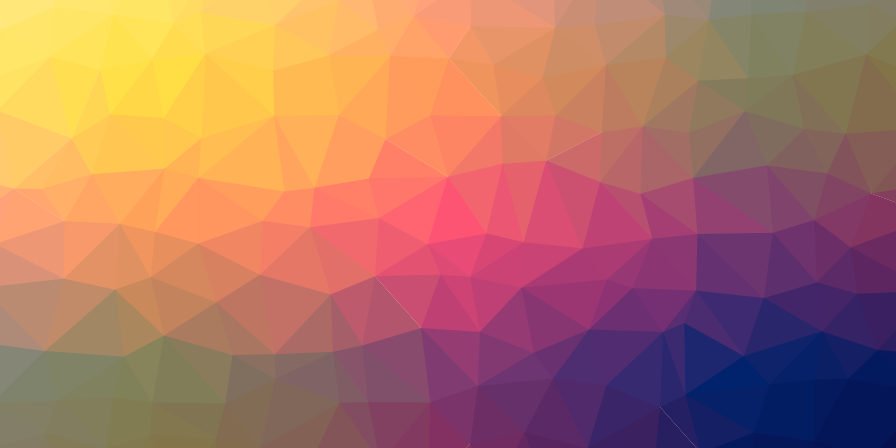
Reproduce this background procedurally as a Shadertoy shader.

```glsl
float hash(vec2 p) {
    return fract(sin(dot(p, vec2(127.1, 311.7))) * 43758.5453);
}

// Pale yellow through orange, pink and purple to navy
vec3 palette(float t) {
    vec3 stops[7] = vec3[7](
        vec3(1.00, 0.91, 0.50), vec3(1.00, 0.88, 0.26), vec3(1.00, 0.68, 0.35),
        vec3(1.00, 0.32, 0.46), vec3(0.56, 0.20, 0.45), vec3(0.00, 0.14, 0.43),
        vec3(0.03, 0.06, 0.30));
    float s = clamp(t, 0.0, 1.0) * 6.0;
    int i = min(int(s), 5);
    return mix(stops[i], stops[i + 1], s - float(i));
}

// Average of a horizontal and a vertical gradient
vec3 gradient(vec2 uv) {
    return 0.5 * (palette(uv.x) + palette(1.0 - uv.y));
}

// Jittered grid point
vec2 vertex(vec2 id) {
    return id + 0.68 * (vec2(hash(id), hash(id + 71.3)) - 0.5);
}

// Signed distance to the left side of the line a-b
float leftOf(vec2 p, vec2 a, vec2 b) {
    vec2 e = b - a, q = p - a;
    return (e.x * q.y - e.y * q.x) / length(e);
}

float segment(vec2 p, vec2 a, vec2 b) {
    vec2 q = p - a, e = b - a;
    return length(q - e * clamp(dot(q, e) / dot(e, e), 0.0, 1.0));
}

// Flat facet colour in rgb, weighted by its coverage in a
vec4 facet(vec2 p, vec2 a, vec2 b, vec2 c, vec2 toCanvas, float pixel) {
    float d = min(leftOf(p, a, b), min(leftOf(p, b, c), leftOf(p, c, a)));
    float cover = clamp(d / pixel + 0.5, 0.0, 1.0) + 1e-5;
    vec2 centre = (a + b + c) / 3.0;
    vec2 shift = 0.03 * (vec2(hash(centre), hash(centre + 9.7)) - 0.5);
    return vec4(gradient(centre * toCanvas + shift), 1.0) * cover;
}

void mainImage(out vec4 fragColor, in vec2 fragCoord) {
    float rows = 8.3;
    float pixel = rows / iResolution.y;
    vec2 p = fragCoord * pixel;
    vec2 toCanvas = 1.0 / (pixel * iResolution.xy);

    vec4 sum = vec4(0.0);
    float seam = 0.0;
    for (int y = -1; y <= 1; y++)
    for (int x = -1; x <= 1; x++) {
        vec2 id = floor(p) + vec2(x, y);
        vec2 a = vertex(id), b = vertex(id + vec2(1, 0));
        vec2 c = vertex(id + vec2(1, 1)), d = vertex(id + vec2(0, 1));

        // Turn the quad so that a-c is its shorter diagonal
        if (distance(b, d) < distance(a, c)) {
            vec2 first = a;
            a = b; b = c; c = d; d = first;
        }
        sum += facet(p, a, b, c, toCanvas, pixel);
        sum += facet(p, a, c, d, toCanvas, pixel);

        // A few diagonals carry a pale hairline
        float line = 1.0 - smoothstep(0.0, 0.009, segment(p, a, c) - 0.5 * pixel + 0.008);
        seam = max(seam, line * step(0.92, hash(id + 33.1)));
    }
    vec3 colour = sum.rgb / sum.a;
    fragColor = vec4(mix(colour, vec3(1.0, 0.82, 0.72), 0.25 * seam), 1.0);
}
```
